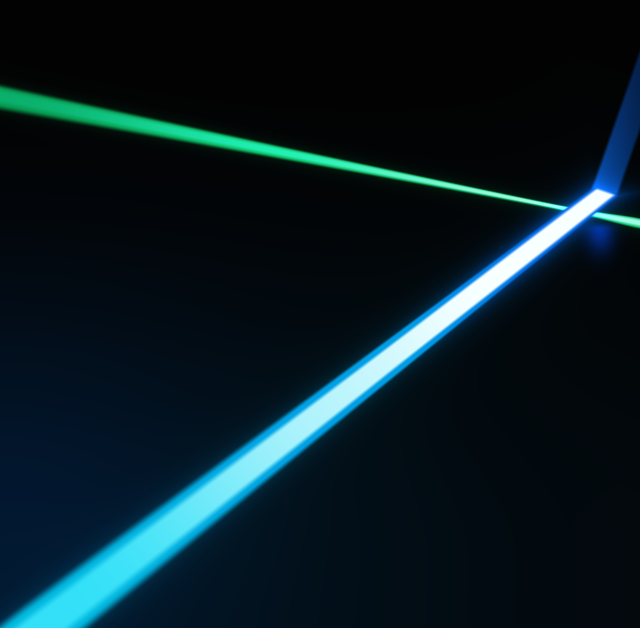
Write a WebGL 1 fragment shader that draws this background.

```glsl
precision highp float;
// Two tapering light beams crossing in a dark room: a wide cyan-white bar and
// a thin green ray, with a dim blue post and its reflection at the bar's tip.
// Each beam is a line distance with width, softness and colour varying along it.

uniform vec2 u_resolution;

// x: position along the line from a (0) to b (1), y: signed distance, left positive
vec2 lineCoords(vec2 p, vec2 a, vec2 b) {
  vec2 ab = b - a;
  vec2 ap = p - a;
  return vec2(dot(ap, ab) / dot(ab, ab), (ab.x * ap.y - ab.y * ap.x) / length(ab));
}

// Soft coverage: 1 inside the given half width, 0 outside
float band(float d, float halfWidth, float blur) {
  return 1.0 - smoothstep(halfWidth - blur, halfWidth + blur, abs(d));
}

vec3 room(vec2 p) {
  float depth = 1.0 - smoothstep(0.1, 0.88, p.y);
  float side = 1.0 - smoothstep(0.0, 1.1, p.x);
  vec3 color = vec3(0.008, 0.009, 0.011);
  color += depth * mix(vec3(0.002, 0.025, 0.04), vec3(0.0, 0.07, 0.12), side);
  // Blue haze at the lower left
  return color + vec3(0.0, 0.015, 0.06) * exp(-9.0 * dot(p - vec2(0.0, 0.17), p - vec2(0.0, 0.17)));
}

vec3 addPost(vec3 color, vec2 p) {
  float across = p.x - 0.35 * (p.y - 0.7) - 0.9655;
  float mask = band(across, 0.0215, 0.004) * smoothstep(0.685, 0.695, p.y);
  float height = smoothstep(0.69, 0.94, p.y);
  vec3 post = mix(vec3(0.03, 0.30, 0.68), vec3(0.02, 0.12, 0.28), sqrt(height));
  post *= 0.9 - 8.0 * across;
  color = mix(color, post, mask);

  // Reflection below the tip
  vec2 q = (p - vec2(0.957, 0.632)) / vec2(0.022, 0.034);
  float fade = exp(-dot(q, q)) * (1.0 - smoothstep(0.635, 0.65, p.y));
  return color + vec3(0.0, 0.14, 0.50) * fade;
}

vec3 addGreenRay(vec3 color, vec2 p) {
  vec2 ray = lineCoords(p, vec2(0.0, 0.845), vec2(1.021, 0.644));
  float t = clamp(ray.x, 0.0, 1.0);
  float near = 1.0 - t;
  float width = 0.0036 + 0.0135 * pow(max(1.0 - t / 0.87, 0.0), 1.3)
              + 0.004 * smoothstep(0.9, 1.0, t);
  float blur = 0.0018 + 0.004 * near * near;
  vec3 rim = mix(vec3(0.02, 0.57, 0.28), vec3(0.04, 0.72, 0.36), smoothstep(0.0, 0.5, t));
  vec3 core = mix(vec3(0.04, 0.69, 0.42), vec3(0.12, 0.94, 0.70), smoothstep(0.0, 0.45, t));
  core = mix(core, vec3(0.62, 0.98, 0.88), smoothstep(0.4, 0.85, t));

  color += vec3(0.0, 0.09, 0.04) * exp(-max(abs(ray.y) - width, 0.0) / 0.008);
  color = mix(color, rim, band(ray.y, width, blur));
  return mix(color, core, band(ray.y - 0.1 * width, width * 0.65, width * 0.4));
}

vec3 addCyanBar(vec3 color, vec2 p) {
  vec2 bar = lineCoords(p, vec2(0.067, 0.0), vec2(0.962, 0.692));
  float t = clamp(bar.x, 0.0, 1.0);
  float width = mix(0.042, 0.0165, t);
  float blur = mix(0.009, 0.0025, smoothstep(0.0, 0.7, t));

  // Slanted cut that closes the far end
  float beyond = dot(p - vec2(0.964, 0.695), vec2(0.33, 0.944));
  float cut = 1.0 - smoothstep(-0.003, 0.003, beyond);

  // Halo, bluer and stronger towards the tip
  float outside = max(max(abs(bar.y) - width, beyond), 0.0);
  vec3 halo = mix(vec3(0.0, 0.10, 0.13), vec3(0.0, 0.20, 0.48), smoothstep(0.55, 1.0, t));
  color += halo * exp(-outside / 0.013);
  color += vec3(0.0, 0.018, 0.022) * exp(-outside / 0.06);

  vec3 rim = mix(vec3(0.01, 0.72, 0.87), vec3(0.0, 0.62, 0.90), smoothstep(0.0, 0.6, t));
  rim = mix(rim, vec3(0.02, 0.42, 0.93), smoothstep(0.6, 0.95, t));
  vec3 core = mix(vec3(0.20, 0.88, 0.97), vec3(0.74, 0.96, 0.99), smoothstep(0.05, 0.58, t));
  core = mix(core, vec3(0.97, 1.0, 1.0), smoothstep(0.5, 0.8, t));

  color = mix(color, rim, band(bar.y, width, blur) * cut);
  float coreWidth = width * mix(0.62, 0.76, smoothstep(0.6, 1.0, t));
  return mix(color, core, band(bar.y, coreWidth, blur * 0.8 + 0.001) * cut);
}

void main() {
  vec2 p = gl_FragCoord.xy / u_resolution.y;
  p.x *= 1.02 * u_resolution.y / u_resolution.x;

  vec3 color = room(p);
  color = addPost(color, p);
  color = addGreenRay(color, p);
  color = addCyanBar(color, p);
  gl_FragColor = vec4(clamp(color, 0.0, 1.0), 1.0);
}
```
